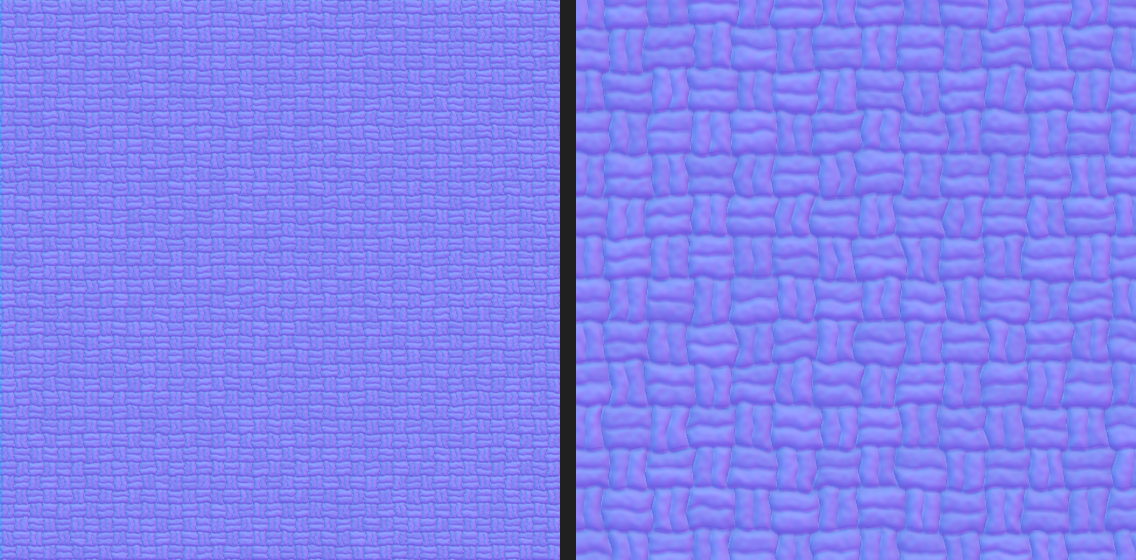
Left, the full canvas; right, a detail of the centre.
Write a three.js fragment shader that draws this texture map.

```glsl
varying vec2 vUv;

const float CELLS = 40.0;          // weave blocks across and down
const float WEFT_SPAN = 1.12;      // horizontal block length, out of a pair of 2
const float STRANDS = 2.0;         // strands per block
const float STRAND_GROOVE = 0.6;   // depth of the seam inside a block
const float END_DIP = 0.65;        // how far strands sink at their ends
const float STRAND_VARIATION = 0.3;
const float WARP_COARSE = 0.16;
const float WARP_FINE = 0.13;
const float GRAIN = 0.16;
const float RELIEF = 0.32;
const float SAMPLE_STEP = 0.065;   // slope sampling distance, in blocks
const float RIM = 0.005;           // width of the tinted left border
const vec3 BASE = vec3(0.505, 0.505, 0.945);
const vec3 SLOPE_X_TINT = vec3(0.10, -0.025, 0.0);
const vec3 SLOPE_Y_TINT = vec3(0.05, 0.14, 0.045);
const vec3 HEIGHT_TINT = vec3(0.13, 0.10, 0.10);
const vec3 RIM_TINT = vec3(-0.14, 0.10, 0.03);
const float MEAN_HEIGHT = 0.52;

float hash(vec2 p) {
  vec3 q = fract(vec3(p.xyx) * 0.1031);
  q += dot(q, q.yzx + 33.33);
  return fract((q.x + q.y) * q.z);
}

vec2 gradientAt(vec2 lattice, float period) {
  float angle = 6.2832 * hash(mod(lattice, period) + period);
  return vec2(cos(angle), sin(angle));
}

// Gradient noise that wraps at the given period
float noise(vec2 p, float period) {
  vec2 i = floor(p);
  vec2 f = p - i;
  vec2 w = f * f * f * (f * (f * 6.0 - 15.0) + 10.0);
  vec2 e = vec2(1.0, 0.0);
  float a = dot(gradientAt(i, period), f);
  float b = dot(gradientAt(i + e, period), f - e);
  float c = dot(gradientAt(i + e.yx, period), f - e.yx);
  float d = dot(gradientAt(i + e.xx, period), f - e.xx);
  return mix(mix(a, b, w.x), mix(c, d, w.x), w.y);
}

// Rounded profile: 1 at the middle, 0 at both ends
float dome(float t, float sharpness) {
  return 1.0 - pow(abs(2.0 * t - 1.0), sharpness);
}

// Uneven hand-woven threads
vec2 warp(vec2 p) {
  vec2 coarse = vec2(noise(p * 0.5, CELLS * 0.5),
                     noise(p * 0.5 + 7.3, CELLS * 0.5));
  vec2 fine = vec2(noise(p * 2.0 + 3.7, CELLS * 2.0),
                   noise(p * 2.0 + 11.9, CELLS * 2.0));
  return p + WARP_COARSE * coarse + WARP_FINE * fine;
}

float weaveHeight(vec2 p) {
  float row = floor(p.y);
  float shifted = p.x + mod(row, 2.0);
  float pair = mod(floor(shifted * 0.5), CELLS * 0.5);
  float u = mod(shifted, 2.0);

  // Alternate horizontal and vertical blocks along each staggered row
  float isWeft = step(u, WEFT_SPAN);
  float x = mix((u - WEFT_SPAN) / (2.0 - WEFT_SPAN), u / WEFT_SPAN, isWeft);
  vec2 local = vec2(x, fract(p.y));
  float along = mix(local.y, local.x, isWeft);
  float across = mix(local.x, local.y, isWeft);

  float strand = floor(across * STRANDS);
  vec2 id = vec2(pair * 4.0 + isWeft * 2.0 + strand, mod(row, CELLS));
  float lift = 1.0 - STRAND_VARIATION * hash(id + 19.0);

  float groove = mix(1.0, dome(fract(across * STRANDS), 3.0), STRAND_GROOVE);
  float ends = mix(1.0, dome(along, 6.0), END_DIP);
  return lift * groove * ends * dome(across, 7.0);
}

float surface(vec2 p) {
  return weaveHeight(warp(p)) + GRAIN * noise(p * 5.0, CELLS * 5.0);
}

void main() {
  vec2 p = vUv * CELLS;
  vec2 e = vec2(SAMPLE_STEP, 0.0);
  float right = surface(p + e);
  float left = surface(p - e);
  float up = surface(p + e.yx);
  float down = surface(p - e.yx);

  // Slope and soft height from the same four samples
  vec2 slope = vec2(left - right, down - up) * RELIEF / (2.0 * SAMPLE_STEP);
  slope /= sqrt(1.0 + dot(slope, slope));
  float height = 0.25 * (right + left + up + down);

  vec3 color = BASE + SLOPE_X_TINT * slope.x + SLOPE_Y_TINT * slope.y;
  color += HEIGHT_TINT * (height - MEAN_HEIGHT);
  color += RIM_TINT * (1.0 - smoothstep(0.0, RIM, vUv.x));
  gl_FragColor = vec4(clamp(color, 0.0, 1.0), 1.0);
}
```
